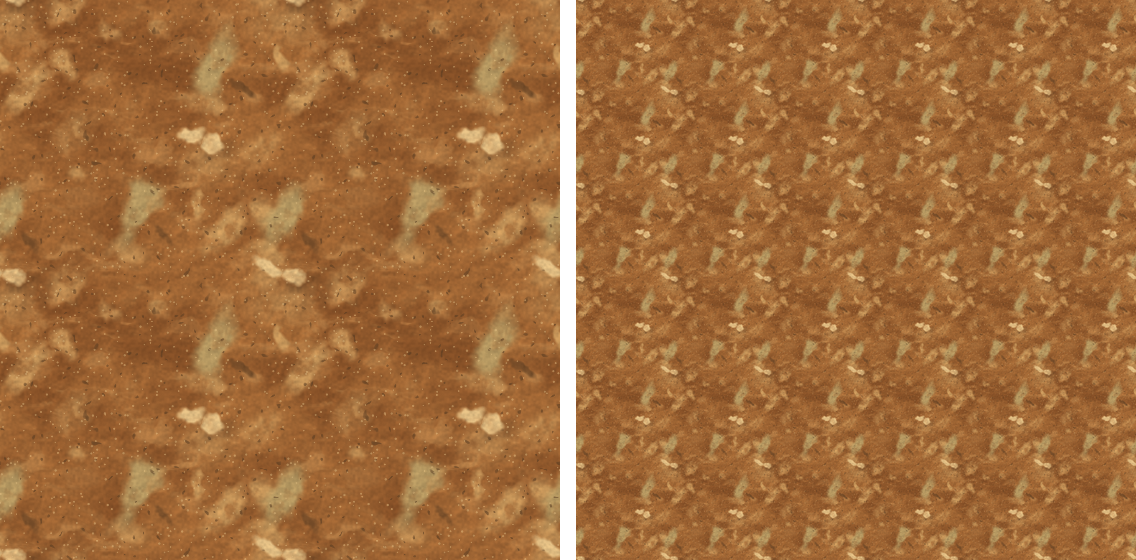
Left, the tile; right, the same tile 3 across and 3 down.
Reproduce this texture procedurally as a Shadertoy shader.

```glsl
const float REPEATS = 2.0;

const vec3 TOAST  = vec3(0.52, 0.31, 0.15);
const vec3 CRUST  = vec3(0.64, 0.41, 0.21);
const vec3 GOLDEN = vec3(0.73, 0.52, 0.30);
const vec3 TAN    = vec3(0.79, 0.60, 0.36);
const vec3 PALE   = vec3(0.72, 0.61, 0.39);
const vec3 CREAM  = vec3(0.88, 0.74, 0.51);
const vec3 PIT    = vec3(0.34, 0.23, 0.13);

float hash(vec2 cell, float seed) {
    vec3 q = fract(cell.xyx * vec3(0.1031, 0.1030, 0.0973) + seed * 0.1371);
    q += dot(q, q.yzx + 33.33);
    return fract((q.x + q.y) * q.z);
}

// Value noise that wraps after one unit
float noise(vec2 p, vec2 cells, float seed) {
    vec2 q = p * cells, i = floor(q), f = fract(q);
    f = f * f * (3.0 - 2.0 * f);
    vec2 a = mod(i, cells), b = mod(i + 1.0, cells);
    return mix(mix(hash(a, seed), hash(vec2(b.x, a.y), seed), f.x),
               mix(hash(vec2(a.x, b.y), seed), hash(b, seed), f.x), f.y);
}

float fbm(vec2 p, vec2 cells, float seed) {
    float sum = 0.0, amplitude = 0.53;
    for (int i = 0; i < 4; i++) {
        sum += amplitude * noise(p, cells, seed + float(i));
        cells *= 2.0;
        amplitude *= 0.5;
    }
    return sum;
}

// Scattered round dots of varied size, radius in cells
float specks(vec2 p, float cells, float radius, float density, float seed) {
    vec2 q = p * cells, base = floor(q);
    float mask = 0.0;
    for (int y = -1; y <= 1; y++)
    for (int x = -1; x <= 1; x++) {
        vec2 cell = base + vec2(x, y), id = mod(cell, cells);
        vec2 center = cell + vec2(hash(id, seed), hash(id, seed + 1.0));
        float size = radius * mix(0.5, 1.0, hash(id, seed + 2.0));
        float dotMask = 1.0 - smoothstep(0.35 * size, size, length(q - center));
        mask = max(mask, dotMask * step(hash(id, seed + 3.0), density));
    }
    return mask;
}

// Soft rotated ellipse, wrapped to the nearest copy
float blob(vec2 p, vec2 center, vec2 radius, float angle, float softness) {
    vec2 d = p - center;
    d -= round(d);
    float c = cos(angle), s = sin(angle);
    d = vec2(c * d.x + s * d.y, c * d.y - s * d.x);
    return 1.0 - smoothstep(1.0 - softness, 1.0 + softness, length(d / radius));
}

// Layers around one bare patch: pale, tan, cream, pit
vec4 crumbLayers(vec2 d, float surround) {
    float pale = blob(d, vec2(0.0), vec2(0.125, 0.058), 1.15, 0.35);
    float tan1 = blob(d, vec2(0.312, -0.09), vec2(0.095, 0.042), 0.9, 0.5);
    float tan2 = blob(d, vec2(0.213, 0.013), vec2(0.05, 0.022), 1.7, 0.4);
    float tan3 = blob(d, vec2(0.247, 0.143), vec2(0.10, 0.065), 0.3, 0.8) * 0.6;
    float tan4 = blob(d, vec2(0.45, -0.013), vec2(0.05, 0.034), 1.7, 0.5);
    float tan5 = blob(d, vec2(0.48, -0.25), vec2(0.075, 0.045), 0.6, 0.6) * 0.7;
    float tan6 = blob(d, vec2(0.45, 0.22), vec2(0.07, 0.05), 0.4, 0.6) * 0.7;
    float rim = blob(d, vec2(-0.04, -0.15), vec2(0.075, 0.03), -0.2, 0.6) * 0.8;
    float lump = max(blob(d, vec2(0.195, 0.26), vec2(0.052, 0.027), -0.2, 0.3),
                     blob(d, vec2(0.279, 0.234), vec2(0.038, 0.026), -0.3, 0.3));
    float shade = blob(d, vec2(0.30, 0.208), vec2(0.055, 0.022), 0.4, 0.6) * 0.6;
    float pit = blob(d, vec2(0.10, -0.10), vec2(0.034, 0.014), -0.8, 0.5) * 0.8;
    float tanMask = max(max(max(tan1, tan2), max(tan3, tan4)), max(tan5, tan6));
    return vec4(pale, max(tanMask * surround, rim), lump * surround,
                max(shade * surround, pit));
}

void mainImage(out vec4 fragColor, in vec2 fragCoord) {
    vec2 p = fract(REPEATS * fragCoord / iResolution.xy);
    vec2 ragged = vec2(fbm(p, vec2(11.0), 1.0), fbm(p, vec2(11.0), 7.0)) - 0.5;
    vec2 w = p + 0.085 * ragged;

    // Bare patches: position and strength of their surroundings
    vec3 anchors[3] = vec3[3](vec3(0.775, 0.775, 1.0), vec3(0.49, 0.255, 1.0),
                              vec3(0.01, 0.235, 0.0));
    vec4 layers = vec4(0.0);
    float scorch = 0.0;
    for (int i = 0; i < 3; i++) {
        vec2 d = w - anchors[i].xy;
        layers = max(layers, crumbLayers(d, anchors[i].z));
        scorch = max(scorch, blob(d, vec2(-0.13, 0.02), vec2(0.12, 0.09), 0.9, 0.8));
    }
    // Small lone flecks
    vec2 flecks[3] = vec2[3](vec2(0.404, 0.888), vec2(0.568, 0.901), vec2(0.273, 0.388));
    for (int i = 0; i < 3; i++)
        layers.y = max(layers.y, 0.8 * blob(w, flecks[i], vec2(0.032, 0.028), 0.0, 0.6));

    // Baked crust with flattened wrinkles
    float mottle = fbm(w, vec2(5.0, 6.0), 13.0);
    float wrinkle = fbm(w, vec2(9.0, 20.0), 19.0);
    vec3 color = mix(TOAST, CRUST, smoothstep(0.25, 0.62, 0.6 * mottle + 0.4 * wrinkle));
    color = mix(color, GOLDEN, 0.55 * smoothstep(0.52, 0.75, wrinkle));
    color = mix(color, TOAST, 0.5 * scorch);

    // Exposed crumb
    float wear = smoothstep(0.28, 0.58, fbm(p, vec2(22.0), 29.0));
    color = mix(color, TAN, layers.y * mix(0.35, 0.95, wear));
    color = mix(color, PIT, 0.7 * layers.w * mix(0.5, 1.0, wear));
    color = mix(color, PALE, layers.x * mix(0.6, 0.95, wear));
    color = mix(color, CREAM, layers.z * mix(0.75, 1.0, wear));

    // Pores and crumbs
    float pores = specks(w, 26.0, 0.25, 0.3, 37.0);
    float crumbs = specks(p, 64.0, 0.40, 0.16, 43.0);
    color = mix(color, PIT, 0.55 * pores * (1.0 - layers.z));
    color = mix(color, CREAM, 0.45 * crumbs);

    // Relief lit from the upper left, and fine grain
    vec2 towardLight = vec2(-0.006, 0.008);
    float relief = fbm(p, vec2(30.0), 53.0) - fbm(p + towardLight, vec2(30.0), 53.0);
    float grain = noise(p, vec2(110.0), 61.0) - 0.5;
    color *= 1.0 + 0.28 * relief + 0.11 * grain;
    fragColor = vec4(clamp(color, 0.0, 1.0), 1.0);
}
```
